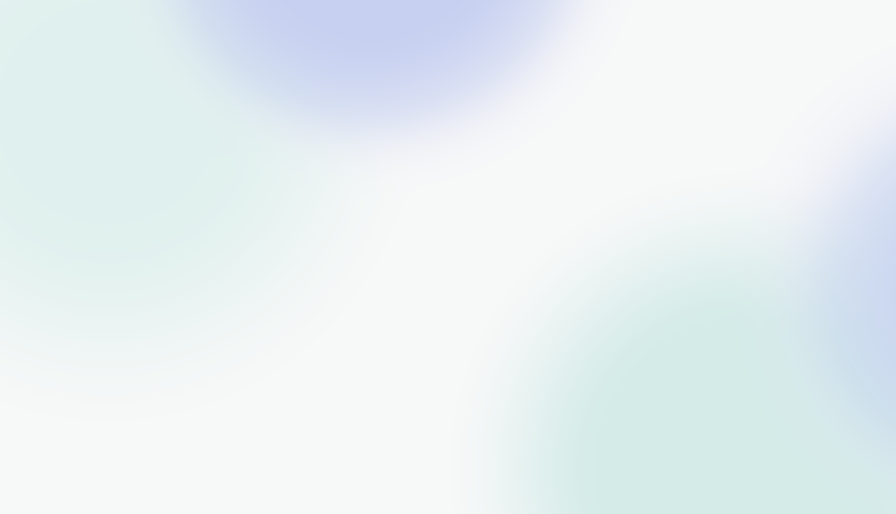
This background is drawn by a Shadertoy shader. Its source:

```glsl
const vec3 PAPER    = vec3(0.969, 0.973, 0.973);
const vec3 MINT     = vec3(0.878, 0.943, 0.932);
const vec3 AQUA     = vec3(0.831, 0.922, 0.910);
const vec3 BLUE     = vec3(0.780, 0.816, 0.942);
const vec3 SKY      = vec3(0.785, 0.835, 0.940);
const vec3 LAVENDER = vec3(0.915, 0.905, 0.965);

// Soft disc: 1 inside the core radius, 0 beyond the outer radius
float softDisc(vec2 p, vec2 center, float core, float outer) {
    return 1.0 - smoothstep(core, outer, distance(p, center));
}

// Lay a glow over a base, shifting from rim colour to body colour
vec3 addGlow(vec3 base, vec3 rim, vec3 body, float amount) {
    vec3 tint = mix(rim, body, smoothstep(0.0, 0.6, amount));
    return mix(base, tint, amount);
}

void mainImage(out vec4 fragColor, in vec2 fragCoord) {
    // Canvas height is one unit
    vec2 p = fragCoord / iResolution.y;

    // Green glows
    float leftGlow  = softDisc(p, vec2(0.21, 0.78), 0.20, 0.64);
    float lowerGlow = softDisc(p, vec2(1.45, 0.09), 0.26, 0.60);
    vec3 color = addGlow(PAPER, MINT, MINT, leftGlow);
    color = addGlow(color, AQUA, AQUA, lowerGlow);

    // Blue glows with lavender rims
    float topGlow   = softDisc(p, vec2(0.725, 1.16), 0.22, 0.57);
    float rightGlow = softDisc(p, vec2(1.95, 0.44), 0.12, 0.57);
    color = addGlow(color, LAVENDER, BLUE, topGlow);
    color = addGlow(color, LAVENDER, SKY, rightGlow);

    fragColor = vec4(color, 1.0);
}
```
